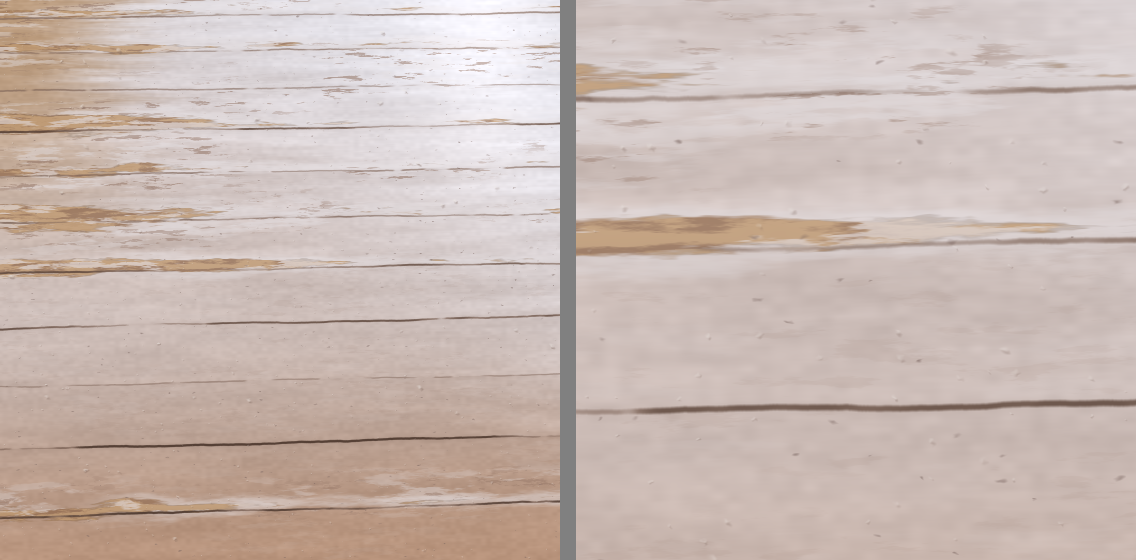
Left, the full canvas; right, a detail of the centre.
Write a Shadertoy shader that draws this texture.

```glsl
// Weathered painted planks seen at a slant: twelve boards that narrow upward.
// A logarithmic row coordinate places the seams; stretched noise peels the paint
// to bare wood beside them, and cellular chips and a soft glare finish the surface.

float hash(vec2 p) {
    vec3 q = fract(p.xyx * 0.1031);
    q += dot(q, q.yzx + 33.33);
    return fract((q.x + q.y) * q.z);
}

float noise(vec2 p) {
    vec2 i = floor(p), f = fract(p);
    f = f * f * (3.0 - 2.0 * f);
    return mix(mix(hash(i), hash(i + vec2(1, 0)), f.x),
               mix(hash(i + vec2(0, 1)), hash(i + vec2(1, 1)), f.x), f.y);
}

float grain(vec2 p) {
    float sum = 0.0, amp = 0.46;
    for (int i = 0; i < 5; i++) {
        sum += amp * noise(p);
        p = p * 2.13 + vec2(13.7, 5.3);
        amp *= 0.58;
    }
    return sum / 1.02;
}

// Raised chips, one per cell at most: x = lit side, y = shaded side
vec2 chips(vec2 p, float density) {
    vec2 id = floor(p);
    vec2 d = fract(p) - 0.3 - 0.4 * vec2(hash(id), hash(id + 41.0));
    d += 0.12 * (vec2(noise(p * 7.0), noise(p * 7.0 + 29.0)) - 0.5);
    d.y += d.x * (hash(id + 5.0) - 0.5);
    float r = mix(0.07, 0.19, hash(id + 17.0));
    float present = step(1.0 - density, hash(id + 73.0)) * (0.4 + 0.6 * hash(id + 11.0));
    float lit = 1.0 - smoothstep(0.0, r, length(d));
    float shade = 1.0 - smoothstep(0.0, r, length(d - vec2(0.5, -0.8) * r));
    return present * vec2(lit, shade * (1.0 - lit));
}

// Per seam, from the bottom: how open the gap is, how much wood is bare beside it
const float GAP[13] = float[](0.0, 0.85, 1.0, 0.3, 0.6, 0.6, 0.55, 0.35, 0.65, 0.3, 0.5, 0.35, 0.0);
const float WEAR[13] = float[](0.0, 0.5, 0.0, 0.0, 0.0, 0.75, 0.9, 0.35, 0.8, 0.0, 0.4, 0.2, 0.0);

void mainImage(out vec4 fragColor, in vec2 fragCoord) {
    vec2 uv = fragCoord / iResolution.xy;

    // Tilted, slightly wavy boards in perspective
    float v = (uv.y - 0.03 * uv.x) / (1.0 - 0.02 * uv.x);
    v += 0.0011 * sin(uv.x * 9.0 + uv.y * 20.0) + 0.0006 * sin(uv.x * 37.0 - uv.y * 43.0);
    float row = 0.411 - log(1.0 - 0.554 * v) / 0.0725;
    float pitch = 0.130 - 0.072 * v;
    float board = floor(row);
    float seam = clamp(round(row), 0.0, 12.0);
    float d = (row - seam) * pitch;
    int k = int(seam);

    // Faded paint, warm below and cool under the glare
    float broad = grain(vec2(uv.x * 4.0, row * 4.0 + board * 17.0));
    vec3 col = mix(vec3(0.70, 0.555, 0.46), vec3(0.80, 0.74, 0.72), smoothstep(-0.07, 0.46, v));
    float glare = smoothstep(0.48, 1.05, uv.y * 0.75 + uv.x * 0.38 + 0.14 * (broad - 0.5));
    col = mix(col, vec3(0.90, 0.895, 0.925), glare);
    float stain = 1.0 - smoothstep(0.0, 0.33, uv.x + 0.25 * (broad - 0.5));
    col = mix(col, vec3(0.73, 0.59, 0.45), 0.85 * stain * smoothstep(0.45, 0.95, uv.y));
    col += 0.09 * (broad - 0.5) + 0.03 * (hash(vec2(board, 3.0)) - 0.5);
    col += 0.035 * (noise(uv * vec2(110.0, 170.0)) - 0.5);

    // Pale scuffs and thin brown cracks, gathered on the rougher boards
    float rough = smoothstep(0.5, 0.62, v) + 0.15 + 0.7 * smoothstep(0.06, 0.0, abs(v - 0.1));
    rough = min(rough * smoothstep(0.3, 0.65, noise(vec2(uv.x * 4.0, row * 2.0 + 9.0))), 1.0);
    float fine = grain(vec2(uv.x * 22.0, row * 13.0 + board * 23.0));
    float scuff = grain(vec2(uv.x * 13.0 + 31.0, row * 9.0));
    col = mix(col, vec3(0.89, 0.87, 0.88), 0.5 * rough * smoothstep(0.5, 0.68, scuff));
    col = mix(col, vec3(0.57, 0.45, 0.39), 0.55 * rough * smoothstep(0.62, 0.74, fine));

    // Bare wood along worn seams, rimmed by lifted white paint
    float reach = WEAR[k] * (1.0 - 0.95 * smoothstep(0.2, 0.6, uv.x));
    float peel = reach - abs(d - 0.008) / 0.026
               + 1.5 * (grain(vec2(uv.x * 8.0, row * 6.0 + 50.0)) - 0.5) - 0.1;
    float worn = smoothstep(0.0, 0.2, WEAR[k]);
    float rim = smoothstep(-0.7, -0.05, peel) * worn;
    col = mix(col, vec3(0.90, 0.88, 0.89), 0.5 * rim * smoothstep(0.08, 0.35, uv.x));
    float bare = smoothstep(-0.04, 0.2, peel) * worn;
    vec3 wood = mix(vec3(0.58, 0.43, 0.32), vec3(0.75, 0.60, 0.44), smoothstep(0.3, 0.55, fine));
    wood = mix(wood, vec3(0.88, 0.84, 0.83), 0.75 * smoothstep(0.5, 0.62, scuff));
    col = mix(col, wood, 0.8 * bare);
    col -= 0.09 * worn * smoothstep(0.13, 0.0, abs(peel - 0.07)) * smoothstep(0.35, 0.6, fine);

    // Ragged gaps that open, close and break along each seam
    float ragged = d + 0.0024 * (grain(vec2(uv.x * 45.0, seam * 9.1)) - 0.5);
    float open = GAP[k] * smoothstep(0.35, 0.68, grain(vec2(uv.x * 4.0, seam * 7.3)));
    float broken = smoothstep(0.25, 0.55, noise(vec2(uv.x * 38.0, seam * 5.7)) + open);
    float width = mix(0.0002, 0.0027, open);
    float line = 1.0 - smoothstep(width * 0.3, width * 0.5 + 0.0023, abs(ragged));
    float shadow = exp(-abs(ragged) / 0.0035) * 0.16 * GAP[k];
    vec3 gapColor = mix(vec3(0.50, 0.40, 0.35), vec3(0.28, 0.20, 0.16), smoothstep(0.3, 0.85, open));
    float cover = line * broken * mix(0.5, 0.88, smoothstep(0.05, 0.6, open));
    col = mix(col, gapColor, max(shadow, cover));

    // Chips, specks and the bright reflection
    vec2 bump = chips(uv * vec2(30.0, 40.0), 0.05) + 0.6 * chips(uv * vec2(60.0, 80.0) + 7.0, 0.14);
    col = mix(col, vec3(0.92, 0.90, 0.88), 0.55 * min(bump.x, 1.0));
    col = mix(col, vec3(0.47, 0.38, 0.34), 0.45 * bump.y);
    float speck = chips(uv * vec2(42.0, 85.0) + 19.0, 0.12).x;
    col = mix(col, vec3(0.47, 0.39, 0.37), 0.55 * speck);
    float beam = (uv.x - 0.86) / 0.13;
    col += 0.08 * exp(-beam * beam) * smoothstep(0.5, 0.95, uv.y);

    fragColor = vec4(clamp(col, 0.0, 1.0), 1.0);
}
```
